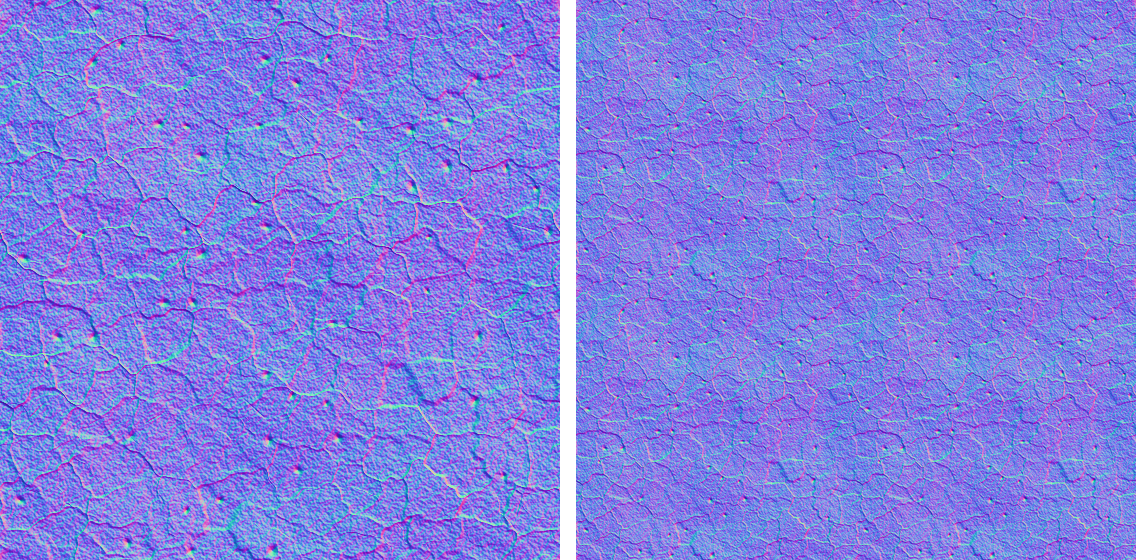
Left, the tile; right, the same tile 2 across and 2 down.
A Shadertoy shader for this texture map:

```glsl
const float TAU = 6.2831853;
const float SAMPLE_STEP = 0.0007;              // half width of the slope sample
const float BLUE_SCALE = 0.87;                 // damps the upward component

// Plates: whole counts per canvas, heights in canvas units
const vec2  PLATE_COUNT = vec2(12.0, 14.0);
const vec2  FLAKE_COUNT = vec2(21.0, 24.0);
const float PLATE_STEP = 0.0085;
const float FLAKE_STEP = 0.0030;
const float PLATE_TILT = 0.35;
const float RIM_HEIGHT = 0.0065;
const float FLAKE_RIM = 0.0014;
const float EDGE_SHARPNESS = 27.0;

// Surface noise: frequency and slope of each layer
const vec2  GRAIN_FREQ = vec2(101.0);
const vec2  GRIT_FREQ = vec2(50.0);
const vec2  LUMP_FREQ = vec2(17.0);
const vec2  SWELL_FREQ = vec2(4.0);
const float GRAIN_SLOPE = 0.42;
const float GRIT_SLOPE = 0.27;
const float LUMP_SLOPE = 0.12;
const float SWELL_SLOPE = 0.11;

// Whole-number turns hide the noise lattice and still wrap
const mat2  TURN_LEFT = mat2(2.0, 1.0, -1.0, 2.0);
const mat2  TURN_RIGHT = mat2(2.0, -1.0, 1.0, 2.0);
const float TURN_STRETCH = 2.236;

// Warp of the plate outlines
const vec2  BEND_FREQ = vec2(13.0);
const vec2  FRAY_FREQ = vec2(43.0);
const float BEND = 0.030;
const float FRAY = 0.011;

// Dents
const float PIT_CELLS = 16.0;
const float PIT_CHANCE = 0.25;
const vec2  PIT_SIZE = vec2(0.0062, 0.0046);
const float PIT_DEPTH = 0.013;
const float SCRATCH_CELLS = 6.0;
const float SCRATCH_CHANCE = 0.3;
const vec2  SCRATCH_SIZE = vec2(0.025, 0.0014);
const float SCRATCH_DEPTH = 0.002;

// Random pair per cell, wrapped to the period
vec2 hash2(vec2 cell, vec2 period) {
    uvec2 q = uvec2(mod(cell + 0.5, period)) + 97u * uvec2(period);
    q = q * 1664525u + 1013904223u;
    for (int i = 0; i < 2; i++) {
        q.x += q.y * 1664525u;
        q.y += q.x * 1664525u;
        q ^= q >> 16u;
    }
    return vec2(q >> 8u) / 16777216.0;
}

float cornerSlope(vec2 cell, vec2 offset, vec2 f, vec2 period) {
    float angle = TAU * hash2(cell + offset, period).x;
    return dot(vec2(cos(angle), sin(angle)), f - offset);
}

// Wrapping gradient noise
float noise(vec2 uv, vec2 freq) {
    vec2 p = uv * freq, cell = floor(p), f = p - cell;
    vec2 u = f * f * f * (f * (f * 6.0 - 15.0) + 10.0);
    vec2 e = vec2(0.0, 1.0);
    return mix(mix(cornerSlope(cell, e.xx, f, freq), cornerSlope(cell, e.yx, f, freq), u.x),
               mix(cornerSlope(cell, e.xy, f, freq), cornerSlope(cell, e.yy, f, freq), u.x), u.y);
}

// Turned noise whose steepness is set directly
float relief(vec2 uv, mat2 turn, vec2 freq, float slope) {
    return slope / (freq.x * TURN_STRETCH) * noise(turn * uv, freq);
}

// Soft cells: x = level of the tilted plate, y = rim along its border
vec2 plates(vec2 uv, vec2 count) {
    vec2 p = uv * count, cell = floor(p), f = p - cell;
    float total = 0.0, squares = 0.0, level = 0.0;
    for (int j = -1; j <= 1; j++)
    for (int i = -1; i <= 1; i++) {
        vec2 o = vec2(i, j);
        vec2 d = o + 0.1 + 0.8 * hash2(cell + o, count) - f;
        vec2 r = hash2(cell + o + 7.0, count) - 0.5;
        float w = exp(-EDGE_SHARPNESS * dot(d, d));
        total += w;
        squares += w * w;
        level += w * (r.x + PLATE_TILT * dot(r.yx, d));
    }
    return vec2(level / total, 1.0 - squares / (total * total));
}

// Scattered, turned oval hollows
float dents(vec2 uv, float cells, float chance, vec2 size) {
    vec2 p = uv * cells, cell = floor(p), f = p - cell;
    float sum = 0.0;
    for (int j = -1; j <= 1; j++)
    for (int i = -1; i <= 1; i++) {
        vec2 o = vec2(i, j);
        vec2 r = hash2(cell + o, vec2(cells)), s = hash2(cell + o + 3.0, vec2(cells));
        float c = cos(TAU * s.y), n = sin(TAU * s.y);
        vec2 d = mat2(c, n, -n, c) * (o + 0.2 + 0.6 * r - f) / cells;
        d /= size * mix(0.6, 1.2, r.x);
        sum += step(s.x, chance) * exp(-dot(d, d));
    }
    return sum;
}

float height(vec2 uv) {
    vec2 warped = uv
        + BEND * vec2(noise(uv, BEND_FREQ), noise(uv + 0.37, BEND_FREQ))
        + FRAY * vec2(noise(uv, FRAY_FREQ), noise(uv + 0.61, FRAY_FREQ));
    vec2 plate = plates(warped, PLATE_COUNT), flake = plates(warped, FLAKE_COUNT);
    float swell = noise(uv, SWELL_FREQ);
    float rimShare = mix(0.5, 1.0, smoothstep(-0.3, 0.3, swell));

    float h = PLATE_STEP * plate.x + FLAKE_STEP * flake.x;
    h += rimShare * (RIM_HEIGHT * plate.y + FLAKE_RIM * flake.y);
    h += SWELL_SLOPE / SWELL_FREQ.x * swell + relief(uv, TURN_LEFT, LUMP_FREQ, LUMP_SLOPE);
    h += relief(uv, TURN_RIGHT, GRIT_FREQ, GRIT_SLOPE);
    h += relief(uv, TURN_LEFT, GRAIN_FREQ, GRAIN_SLOPE);
    h -= PIT_DEPTH * dents(uv, PIT_CELLS, PIT_CHANCE, PIT_SIZE);
    return h - SCRATCH_DEPTH * dents(uv, SCRATCH_CELLS, SCRATCH_CHANCE, SCRATCH_SIZE);
}

void mainImage(out vec4 fragColor, in vec2 fragCoord) {
    vec2 uv = fragCoord / iResolution.xy, e = vec2(SAMPLE_STEP, 0.0);
    vec2 slope = vec2(height(uv + e.xy) - height(uv - e.xy),
                      height(uv + e.yx) - height(uv - e.yx)) / (2.0 * SAMPLE_STEP);
    // Pack the normal into a colour
    vec3 normal = normalize(vec3(-slope, 1.0)) * vec3(1.0, 1.0, BLUE_SCALE);
    fragColor = vec4(0.5 + 0.5 * normal, 1.0);
}
```
